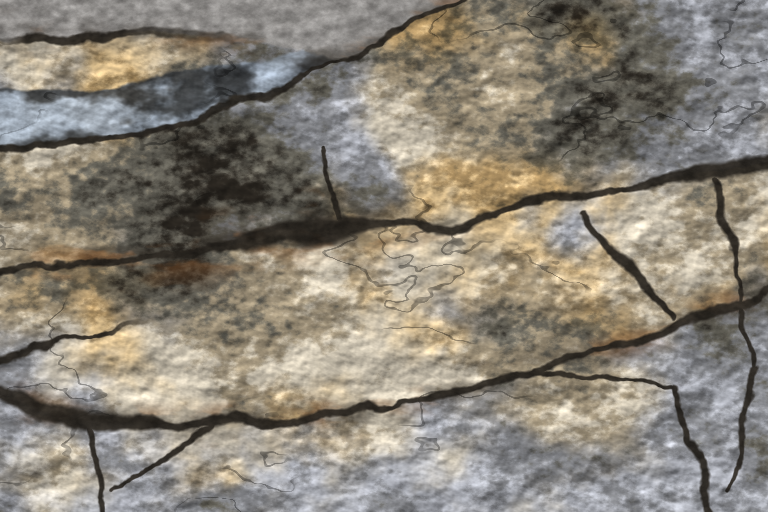
A Shadertoy shader for this texture:

```glsl
// Weathered limestone wall: stained blocks split by dark slanting seams and branch cracks.
#define TONE 0.66
#define CONTRAST 1.25
#define GRAIN 0.55
#define RELIEF 2.4
#define SEAM_WIDTH 0.007
#define BRANCH_WIDTH 0.0055
#define JAGGEDNESS 0.05
#define OCHRE 0.75

const vec3 SOOT = vec3(0.15, 0.135, 0.115);
const vec3 OLIVE = vec3(0.38, 0.37, 0.335);
const vec3 TAN = vec3(0.60, 0.55, 0.46);
const vec3 GREY = vec3(0.50, 0.505, 0.52);
const vec3 CREAM = vec3(0.77, 0.735, 0.665);
const vec3 CHALK = vec3(0.66, 0.67, 0.70);
const vec3 RUST = vec3(0.44, 0.28, 0.15);

float hash(vec2 p) {
    vec3 q = fract(p.xyx * 0.1031);
    q += dot(q, q.yzx + 33.33);
    return fract((q.x + q.y) * q.z);
}

float noise(vec2 p) {
    vec2 i = floor(p), f = fract(p);
    f = f * f * (3.0 - 2.0 * f);
    return mix(mix(hash(i), hash(i + vec2(1, 0)), f.x),
               mix(hash(i + vec2(0, 1)), hash(i + vec2(1, 1)), f.x), f.y);
}

float fbm(vec2 p) {
    float sum = 0.0, amp = 0.5;
    for (int i = 0; i < 5; i++) {
        sum += amp * noise(p);
        p = mat2(1.6, 1.2, -1.2, 1.6) * p + 17.3;
        amp *= 0.5;
    }
    return sum / 0.97;
}

float bump(float x, float centre, float radius) {
    float d = (x - centre) / radius;
    return exp(-d * d);
}

// Soft-edged dark line from distance and half width
float line(float d, float w) {
    return 1.0 - smoothstep(w * 0.6, w * 1.2 + 1.0 / iResolution.y, abs(d));
}

// Tapering crack from a to b
float branch(vec2 p, vec2 a, vec2 b, float w) {
    vec2 ab = b - a;
    float h = clamp(dot(p - a, ab) / dot(ab, ab), 0.0, 1.0);
    return line(length(p - a - ab * h), w * BRANCH_WIDTH * (1.0 - 0.5 * h));
}

float above(float y, float edge) {
    return smoothstep(-0.004, 0.004, y - edge);
}

void mainImage(out vec4 fragColor, in vec2 fragCoord) {
    vec2 p = fragCoord / iResolution.y;
    vec2 q = p + JAGGEDNESS * (vec2(fbm(p * 11.0), fbm(p * 11.0 + 40.0)) - 0.5);
    float x = q.x, y = q.y;

    // Heights of the seams that divide the blocks
    float seamTop = 0.705 + 0.05 * x + 0.32 * x * x;
    float seamMid = 0.475 + 0.06 * x + 0.055 * x * x
                  + 0.025 * bump(x, 0.6, 0.2) - 0.035 * bump(x, 0.88, 0.08);
    float seamLow = 0.10 + 0.06 * x + 0.105 * x * x + 0.15 * exp(-4.0 * x);
    float seamLeft = 0.303 + 0.2 * x + 0.2 * x * x;
    float slabEdge = max(seamTop, 0.93 - 0.05 * smoothstep(0.4, 0.65, x));
    float upper = above(y, seamMid), low = 1.0 - above(y, seamLow);
    float middle = (1.0 - upper) * (1.0 - low);
    float band = above(y, seamTop), slab = above(y, slabEdge);

    // Lightness and warmth, biased per block
    float broad = fbm(p * vec2(2.6, 3.4) + 3.0), blotch = fbm(p * vec2(8.0, 11.0) + 9.0);
    float grain = fbm(p * vec2(55.0, 75.0));
    float rightSide = smoothstep(0.45, 0.8, x), corner = smoothstep(1.2, 1.38, x);
    float tone = TONE + CONTRAST * (broad - 0.5) + 0.9 * (blotch - 0.5) + GRAIN * (grain - 0.5);
    tone += middle * mix(-0.06, 0.17, rightSide) + low * 0.07;
    tone -= upper * (0.10 + 0.12 * bump(x, 0.55, 0.28) - 0.16 * corner);
    tone += 0.22 * upper * bump(x, 0.02, 0.16);
    float warm = 0.5 + 2.6 * (fbm(p * 3.5 + 21.0) - 0.5) + 0.9 * (blotch - 0.5);
    warm += middle * mix(0.0, 0.35, rightSide) - low * 0.2;
    warm += upper * (0.45 * bump(x, 1.02, 0.28) - 0.4 * bump(x, 0.5, 0.22) - 0.6 * corner);
    warm += 0.3 * bump(x, 0.02, 0.18);
    warm = smoothstep(0.2, 0.8, warm);

    // Stone colour ramp
    vec3 col = mix(SOOT, OLIVE, smoothstep(0.0, 0.35, tone));
    col = mix(col, mix(GREY, TAN, warm), smoothstep(0.33, 0.6, tone));
    col = mix(col, mix(CHALK, CREAM, warm), smoothstep(0.62, 0.9, tone));
    float ochre = OCHRE * warm * smoothstep(0.48, 0.72, fbm(p * 5.0 + 60.0));
    col *= mix(vec3(1), vec3(1.1, 0.97, 0.74), ochre);

    // Slate band with pale lime veins, then the smooth plaster slab
    float veins = smoothstep(0.43, 0.6, fbm(p * vec2(9.0, 13.0) + 5.0));
    vec3 slate = mix(vec3(0.20, 0.21, 0.22), vec3(0.62, 0.67, 0.73), veins);
    col = mix(col, slate, 0.9 * band * (1.0 - above(y, 0.815 + 0.12 * x)));
    col = mix(col, vec3(0.54, 0.53, 0.52) + 0.25 * (grain - 0.5) + 0.15 * (broad - 0.5), slab);

    // Chipped relief lit from the upper left
    vec2 chip = vec2(13.0, 19.0);
    float slope = fbm(p * chip) - fbm((p + vec2(-0.004, 0.006)) * chip);
    col *= 1.0 + RELIEF * slope * (1.0 - 0.8 * slab) + 0.22 * (grain - 0.5);

    // Soot and rust spreading from the seams
    float stain = bump(y, seamMid, 0.05) * (bump(x, 0.58, 0.22) + 0.6 * bump(x, 0.2, 0.2));
    stain += 0.5 * bump(y, seamLow, 0.03) + 0.5 * band * bump(y, slabEdge, 0.025);
    stain *= smoothstep(0.3, 0.6, fbm(p * vec2(9.0, 26.0) + 31.0));
    float rust = smoothstep(0.5, 0.64, fbm(p * vec2(10.0, 24.0) + 77.0));
    col = mix(col, mix(SOOT * 1.4, RUST, rust), clamp(stain, 0.0, 0.85));

    // Long seams, swelling and thinning along their length
    float w = SEAM_WIDTH * (0.4 + 1.2 * noise(p * 9.0));
    float swell = 0.024 * bump(x, 0.58, 0.13) + 0.011 * smoothstep(1.2, 1.4, x);
    float crack = line(y - seamMid, w + swell * (0.5 + noise(p * 16.0)));
    crack = max(crack, line(y - seamLow, w + 0.011 * bump(x, 0.16, 0.12)));
    crack = max(crack, line(y - seamTop, w * 0.75));
    crack = max(crack, line(y - seamLeft, w * 0.8) * (1.0 - smoothstep(0.2, 0.32, x)));
    crack = max(crack, line(y - slabEdge, w) * smoothstep(0.35, 0.6, noise(p * 7.0 + 8.0)));

    // Branch cracks between the seams
    crack = max(crack, branch(q, vec2(1.39, 0.64), vec2(1.455, 0.41), 1.0));
    crack = max(crack, branch(q, vec2(1.455, 0.41), vec2(1.485, 0.27), 1.0));
    crack = max(crack, branch(q, vec2(1.485, 0.27), vec2(1.415, 0.04), 1.1));
    crack = max(crack, branch(q, vec2(1.23, 0.48), vec2(1.14, 0.58), 2.0));
    crack = max(crack, branch(q, vec2(1.23, 0.48), vec2(1.31, 0.38), 2.0));
    crack = max(crack, branch(q, vec2(1.05, 0.28), vec2(1.32, 0.24), 0.9));
    crack = max(crack, branch(q, vec2(1.39, -0.02), vec2(1.32, 0.24), 1.5));
    crack = max(crack, branch(q, vec2(0.185, 0.18), vec2(0.21, -0.02), 1.2));
    crack = max(crack, branch(q, vec2(0.42, 0.165), vec2(0.22, 0.04), 0.9));
    crack = max(crack, branch(q, vec2(0.67, 0.57), vec2(0.62, 0.70), 0.9));

    // Faint hairlines follow a noise contour
    float hair = line(fbm(p * vec2(4.0, 7.0) + 90.0) - 0.5, 0.006);
    hair *= smoothstep(0.5, 0.65, noise(p * 6.0 + 50.0)) * (1.0 - slab);
    col = mix(col, col * 0.55, 0.7 * hair);
    col = mix(col, SOOT * (0.6 + 0.9 * grain), 0.94 * crack);
    fragColor = vec4(clamp(col, 0.0, 1.0), 1.0);
}
```
